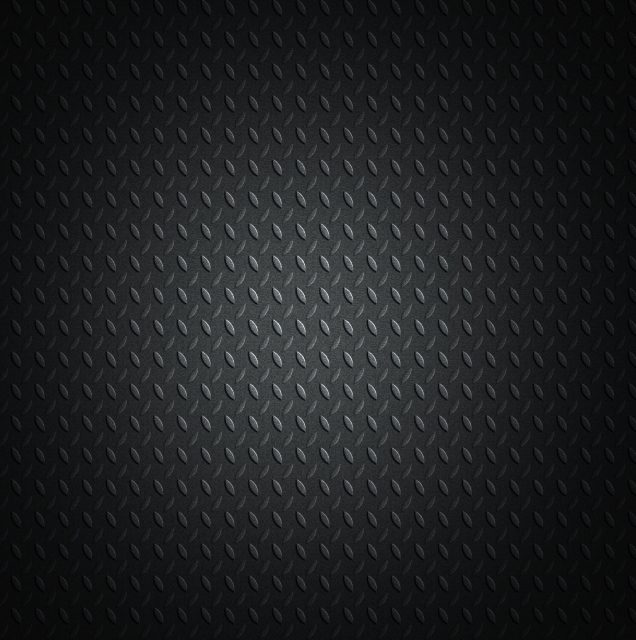
A Shadertoy shader for this pattern:

```glsl
const vec2 PITCH = vec2(0.03708, 0.05);
const vec2 BRIGHT_ORIGIN = vec2(0.4708, 0.4886);
const vec2 DIM_ORIGIN = vec2(0.4876, 0.4636);
const vec2 BRIGHT_SIZE = vec2(0.0050, 0.0143);  // half width, half length
const vec2 DIM_SIZE = vec2(0.0045, 0.0144);
const float BRIGHT_TILT = 0.48;
const float DIM_TILT = -0.55;
const vec2 SHADOW_SHIFT = vec2(-0.0018, -0.0015);
const vec2 GLOW_CENTER = vec2(0.474, 0.498);
const vec2 GLOW_RADIUS = vec2(0.328, 0.348);
const vec3 EDGE_COLOR = vec3(0.030, 0.031, 0.034);
const vec3 GLOW_COLOR = vec3(0.240, 0.256, 0.257);
const float GRAIN_CELLS = 512.0;
const float GRAIN_AMOUNT = 0.26;

float hash(vec2 p) {
    return fract(sin(dot(p, vec2(127.1, 311.7))) * 43758.5453);
}

mat2 rotation(float a) {
    float c = cos(a), s = sin(a);
    return mat2(c, -s, s, c);
}

// Pointed oval bounded by two circular arcs
float lozenge(vec2 p, vec2 size) {
    float radius = dot(size, size) / (2.0 * size.x);
    return length(vec2(abs(p.x) + radius - size.x, p.y)) - radius;
}

vec2 repeatCell(vec2 p, vec2 origin) {
    vec2 q = (p - origin) / PITCH;
    return (fract(q + 0.5) - 0.5) * PITCH;
}

// Multiplies the plate light by one grid of raised treads
float tread(float light, vec2 cell, vec2 size, float tilt, float face, float rim, float shade) {
    float pixel = 1.0 / iResolution.y;
    mat2 turn = rotation(tilt);
    vec2 local = turn * cell;
    float d = lozenge(local, size);
    float shadow = lozenge(turn * (cell - SHADOW_SHIFT), size);
    light *= 1.0 - shade * (1.0 - smoothstep(-0.0010, 0.0018, shadow));

    // Face brightens towards the lit right edge
    float side = local.x / size.x;
    float rimOffset = (d + 0.0011) / 0.0010;
    float edge = exp(-rimOffset * rimOffset);
    float lit = face + 0.18 * side;
    lit += rim * edge * smoothstep(-0.1, 0.7, side + 0.35 * local.y / size.y);
    lit -= 0.25 * edge * smoothstep(0.1, 0.8, -side);
    return mix(light, lit, 1.0 - smoothstep(-0.6 * pixel, 0.6 * pixel, d));
}

void mainImage(out vec4 fragColor, in vec2 fragCoord) {
    vec2 p = fragCoord / iResolution.y;

    // Central glow fading into dark edges
    vec2 q = (p - GLOW_CENTER) / GLOW_RADIUS;
    vec3 color = EDGE_COLOR + GLOW_COLOR * exp(-dot(q, q));

    // Two interleaved tread grids
    float light = 1.0;
    light = tread(light, repeatCell(p, DIM_ORIGIN), DIM_SIZE, DIM_TILT, 1.26, 0.45, 0.28);
    light = tread(light, repeatCell(p, BRIGHT_ORIGIN), BRIGHT_SIZE, BRIGHT_TILT, 1.55, 1.15, 0.75);

    // Fine metal grain
    float grain = hash(floor(p * GRAIN_CELLS)) - 0.5;
    color *= light * (1.0 + GRAIN_AMOUNT * grain);
    fragColor = vec4(color, 1.0);
}
```
